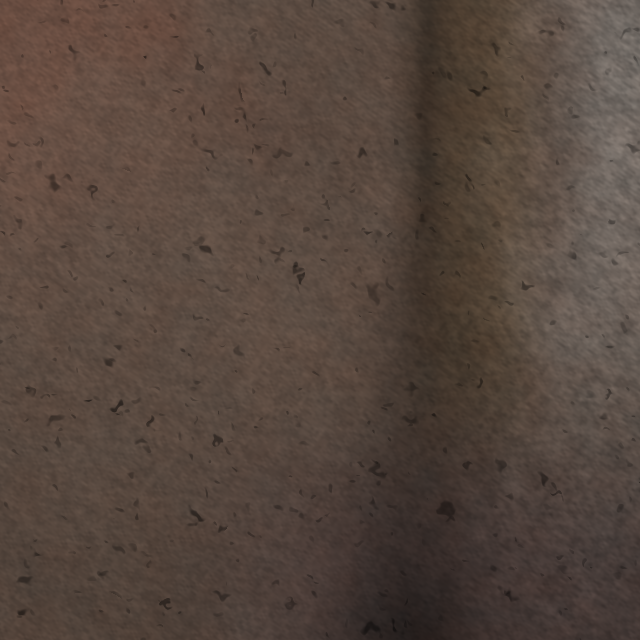
A three.js fragment shader for this texture:

```glsl
// Weathered brown stone: a soft vertical shadow crease over stained rock,
// with rust at the upper left and grey on the right. Layered value noise
// makes the stains and slanted grain; jittered cells scatter dark pits.

varying vec2 vUv;

const vec3 STONE = vec3(0.350, 0.288, 0.250);
const vec3 RUST = vec3(0.405, 0.292, 0.245);
const vec3 GREY = vec3(0.415, 0.390, 0.370);
const vec3 OCHRE = vec3(0.335, 0.270, 0.205);
const vec3 PLUM = vec3(0.315, 0.255, 0.250);

float hash(vec2 p) {
  return fract(sin(dot(p, vec2(127.1, 311.7))) * 43758.5453);
}

float noise(vec2 p) {
  vec2 cell = floor(p);
  vec2 f = fract(p);
  f = f * f * (3.0 - 2.0 * f);
  float low = mix(hash(cell), hash(cell + vec2(1.0, 0.0)), f.x);
  float high = mix(hash(cell + vec2(0.0, 1.0)), hash(cell + vec2(1.0)), f.x);
  return mix(low, high, f.y);
}

float fbm(vec2 p) {
  float sum = 0.0;
  float amplitude = 0.5;
  for (int i = 0; i < 4; i++) {
    sum += amplitude * noise(p);
    p = p * 2.03 + vec2(17.3, 9.1);
    amplitude *= 0.5;
  }
  return sum / 0.9375;
}

vec2 rotate(vec2 p, float angle) {
  float c = cos(angle);
  float s = sin(angle);
  return vec2(c * p.x + s * p.y, c * p.y - s * p.x);
}

// Coverage of ragged, tilted pits; sizes are fractions of one cell.
float pits(vec2 uv, float scale, float density, float size, float seed) {
  vec2 ragged = vec2(noise(uv * 95.0 + seed), noise(uv * 95.0 + seed + 41.0)) - 0.5;
  vec2 p = uv * scale + ragged * size * 2.2;
  float cover = 0.0;
  for (int y = -1; y <= 1; y++) {
    for (int x = -1; x <= 1; x++) {
      vec2 id = floor(p) + vec2(float(x), float(y));
      vec2 key = id + seed;
      vec2 jitter = vec2(hash(key + 3.1), hash(key + 7.7));
      float angle = -0.6 + 1.6 * (hash(key + 11.3) - 0.5);
      vec2 d = rotate(p - id - jitter, angle) * vec2(0.75, 1.35);
      float radius = size * mix(0.5, 1.15, hash(key + 19.9));
      float present = step(hash(key + 23.5), density);
      float strength = mix(0.45, 1.0, hash(key + 31.7));
      float shape = 1.0 - smoothstep(0.45 * radius, 1.3 * radius, length(d));
      cover = max(cover, present * strength * shape);
    }
  }
  return cover;
}

// Broad stains of rust, grey, ochre and plum.
vec3 stainedStone(vec2 uv) {
  float stain = fbm(uv * vec2(7.0, 4.0) + 5.0) - 0.5;
  float rust = (1.0 - smoothstep(0.05, 0.42, uv.x + 0.5 * stain)) * smoothstep(0.45, 0.95, uv.y);
  float grey = smoothstep(0.76, 1.02, uv.x + 0.25 * stain) * smoothstep(-0.2, 0.9, uv.y);
  float ochre = smoothstep(0.60, 0.72, uv.x) * (1.0 - smoothstep(0.78, 0.88, uv.x));
  float plum = smoothstep(0.2, 0.6, uv.x) * (1.0 - smoothstep(0.1, 0.4, uv.y));
  vec3 color = mix(STONE, RUST, 0.85 * rust);
  color = mix(color, OCHRE, 0.8 * ochre * smoothstep(0.2, 0.5, uv.y));
  color = mix(color, PLUM, 0.65 * plum);
  color = mix(color, GREY, 0.9 * grey);
  return color * (1.0 + 0.20 * stain);
}

// Light falloff: a crease that widens downwards, and darker lower corners.
float shade(vec2 uv) {
  float center = mix(0.645, 0.672, uv.y) + 0.012 * (noise(uv * vec2(2.0, 9.0)) - 0.5);
  float side = uv.x - center;
  float width = side < 0.0 ? mix(0.13, 0.045, smoothstep(0.0, 0.7, uv.y)) : 0.10;
  float crease = exp(-side * side / (width * width));
  float line = exp(-side * side / 0.0003) * smoothstep(0.3, 0.8, uv.y);
  float lowerRight = smoothstep(0.45, 0.7, uv.x) * (1.0 - smoothstep(0.0, 0.65, uv.y));
  float light = 1.0 - 0.25 * crease - 0.10 * line - 0.10 * lowerRight;
  light *= mix(0.90, 1.05, smoothstep(0.0, 0.75, uv.y));
  return light * (1.0 - 0.25 * crease * (1.0 - smoothstep(0.0, 0.16, uv.y)));
}

void main() {
  vec2 uv = vUv;
  vec3 color = stainedStone(uv) * shade(uv);

  // Fine grain slants down to the right and roughens on the right side.
  vec2 slanted = rotate(uv, -0.6);
  float rough = smoothstep(0.5, 0.9, uv.x);
  float grain = noise(slanted * vec2(95.0, 170.0)) - 0.5;
  float fine = noise(slanted * vec2(190.0, 290.0) + 31.0) - 0.5;
  float mottle = fbm(slanted * vec2(32.0, 52.0) + 13.0) - 0.5;
  color *= 1.0 + mix(0.13, 0.20, rough) * grain + 0.13 * fine + mix(0.13, 0.26, rough) * mottle;

  // Faint colour drift between warm and cool grains.
  float tint = fbm(uv * 24.0 + 71.0) - 0.5;
  color += vec3(0.018, -0.006, -0.014) * tint;

  // Pits gather in loose clusters.
  float cluster = smoothstep(0.25, 0.7, noise(uv * 7.0 + 53.0));
  float large = pits(uv, 17.0, 0.12 + 0.26 * cluster, 0.15, 2.0);
  float small = pits(uv, 40.0, 0.08 + 0.25 * cluster, 0.20, 67.0);
  color *= 1.0 - 0.48 * large;
  color *= 1.0 - 0.30 * small;

  gl_FragColor = vec4(color, 1.0);
}
```
